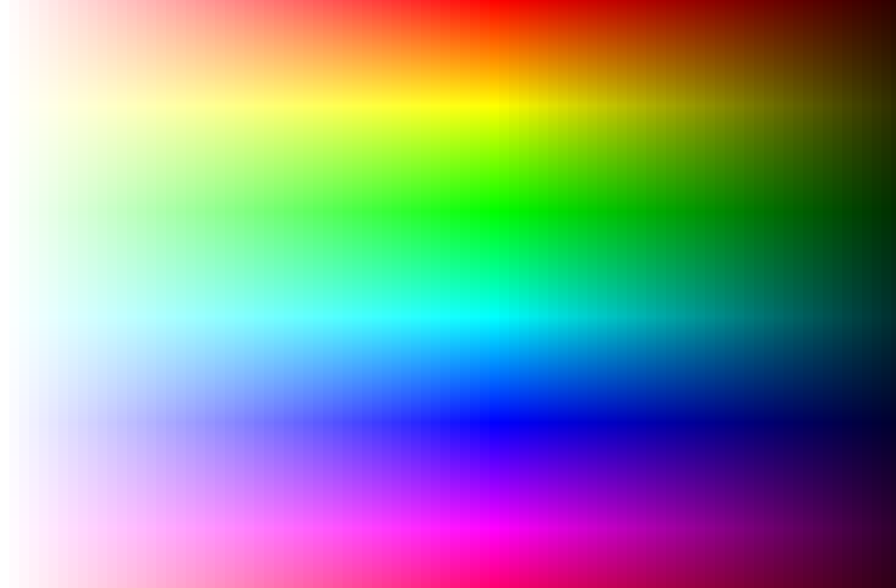
Give the GLSL for this background, as a Shadertoy shader.

```glsl
// Full-spectrum colour chart: hue runs down, lightness falls in narrow columns to the right.
#define COLUMNS_ACROSS 91.43   // visible columns over the canvas width
#define LIGHTNESS_STEPS 100.0  // columns needed to go from white to black
#define HUE_SPAN 0.9275        // part of the hue circle over the canvas height

// Fully saturated colour for a hue in 0..1
vec3 hueToRgb(float hue) {
    vec3 ramp = abs(mod(hue * 6.0 + vec3(0.0, 4.0, 2.0), 6.0) - 3.0) - 1.0;
    return clamp(ramp, 0.0, 1.0);
}

vec3 hslToRgb(float hue, float saturation, float lightness) {
    float chroma = saturation * (1.0 - abs(2.0 * lightness - 1.0));
    return lightness + chroma * (hueToRgb(hue) - 0.5);
}

// Staircase with each riser softened over one pixel
float smoothSteps(float position, float pixelSize) {
    float cell = floor(position);
    return cell + smoothstep(1.0 - pixelSize, 1.0, position - cell);
}

void mainImage(out vec4 fragColor, in vec2 fragCoord) {
    vec2 uv = fragCoord / iResolution.xy;

    // Lightness by column, from white at the left
    float pixelSize = min(COLUMNS_ACROSS / iResolution.x, 1.0);
    float column = smoothSteps(uv.x * COLUMNS_ACROSS, pixelSize);
    float lightness = clamp(1.0 - column / LIGHTNESS_STEPS, 0.0, 1.0);

    // Hue from red at the top towards magenta at the bottom
    float hue = (1.0 - uv.y) * HUE_SPAN;

    fragColor = vec4(hslToRgb(hue, 1.0, lightness), 1.0);
}
```
